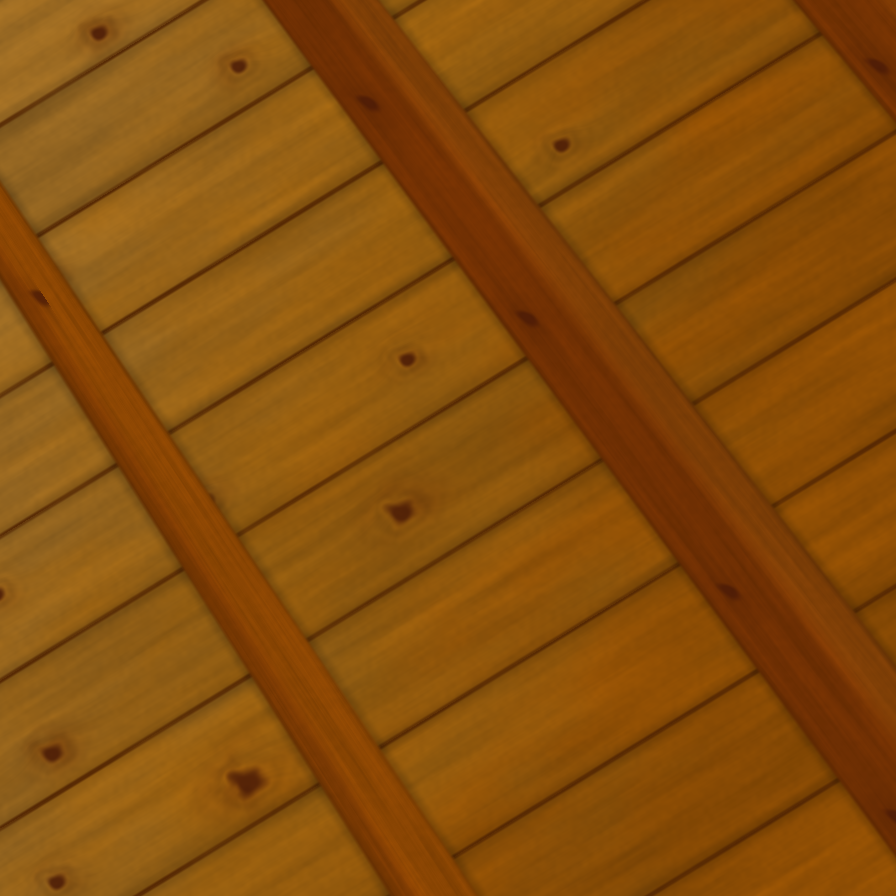
A three.js fragment shader for this texture:

```glsl
// Sloping timber ceiling: knotty pine boards with dark seams, crossed by
// three darker beams. Boards are slanted strips whose pitch grows slowly;
// grain is stretched noise, knots are hashed per board cell.
#define SLOPE 0.613
#define FIRST_SEAM 0.140
#define PITCH 0.147
#define PITCH_GROWTH 0.002
#define SEAM_WIDTH 0.0042
#define KNOT_CELL 0.25
#define KNOT_CHANCE 0.72
#define EDGE_SOFT 0.0025

varying vec2 vUv;

const vec3 PALE_PINE = vec3(0.61, 0.42, 0.14);
const vec3 GOLD_PINE = vec3(0.60, 0.375, 0.06);
const vec3 AMBER_PINE = vec3(0.56, 0.305, 0.015);
const vec3 SEAM_BROWN = vec3(0.33, 0.15, 0.01);
const vec3 KNOT_BROWN = vec3(0.29, 0.10, 0.025);
const vec3 STAIN_BROWN = vec3(0.43, 0.22, 0.03);

float hash(vec2 p) {
  vec3 q = fract(vec3(p.xyx) * 0.1031);
  q += dot(q, q.yzx + 33.33);
  return fract((q.x + q.y) * q.z);
}

float noise(vec2 p) {
  vec2 i = floor(p), f = fract(p);
  f = f * f * (3.0 - 2.0 * f);
  return mix(mix(hash(i), hash(i + vec2(1, 0)), f.x),
             mix(hash(i + vec2(0, 1)), hash(i + vec2(1, 1)), f.x), f.y);
}

float fbm(vec2 p) {
  float sum = 0.0, gain = 0.5;
  for (int i = 0; i < 4; i++) {
    sum += gain * noise(p);
    p = p * 2.03 + 17.7;
    gain *= 0.5;
  }
  return sum / 0.9375;
}

// x: dark heart, y: stained surround, z: ring pattern
vec3 knot(vec2 d, float size) {
  d += size * 0.7 * (vec2(noise(d * 60.0 + 40.0), noise(d * 60.0 + 80.0)) - 0.5);
  float r = length(d * vec2(0.75, 1.0)) / size;
  float halo = exp(-0.22 * r * r);
  return vec3(1.0 - smoothstep(0.45, 1.15, r), halo, halo * sin(r * 5.0));
}

vec3 boards(vec2 p) {
  // board number across the slope, distance u along it
  float run = length(vec2(1.0, SLOPE));
  float s = p.y + SLOPE * p.x;
  float u = (p.x - SLOPE * p.y) / run;
  float root = sqrt(PITCH * PITCH + 4.0 * PITCH_GROWTH * (s - FIRST_SEAM));
  float n = (root - PITCH) / (2.0 * PITCH_GROWTH);
  float id = floor(n), f = n - id;
  float width = root / run;

  // one possible knot per cell, fewer toward the right
  float shift = hash(vec2(id + 20.0, 3.0));
  float cell = floor(u / KNOT_CELL + shift);
  vec2 key = vec2(cell + 31.0, id + 57.0);
  float center = (cell + 0.35 + 0.3 * hash(key) - shift) * KNOT_CELL;
  float centerX = (center * run + SLOPE * s) / (1.0 + SLOPE * SLOPE);
  float chance = KNOT_CHANCE * (1.0 - smoothstep(0.1, 0.85, centerX - (f - 0.5) * 0.06));
  float present = smoothstep(-0.03, 0.03, chance - hash(key + 11.0));
  vec2 d = vec2(u - center, (f - 0.25 - 0.5 * hash(key + 23.0)) * width);
  vec3 k = present * knot(d, mix(0.009, 0.025, pow(hash(key + 37.0), 2.0)));

  // tone drifts from pale to amber, with grain bending around knots
  vec2 g = vec2(u, f * width + 0.018 * k.y) + id * 3.7 + 20.0;
  float cloud = fbm(g * vec2(7.0, 16.0));
  float grain = fbm(g * vec2(6.0, 75.0));
  float warm = 0.9 * p.x + 0.25 * p.y + 0.45 * (cloud - 0.5);
  vec3 color = mix(PALE_PINE, GOLD_PINE, smoothstep(0.0, 0.5, warm));
  color = mix(color, AMBER_PINE, smoothstep(0.4, 0.95, warm));
  color *= 0.94 + 0.08 * hash(vec2(id + 9.0, 71.0));
  color *= 1.0 + 0.22 * (grain - 0.5) + 0.18 * (cloud - 0.5);

  // knots and their smoky stains
  float smoke = smoothstep(0.3, 0.7, fbm(g * 26.0 + 5.0));
  color = mix(color, STAIN_BROWN, k.y * (0.2 + 0.55 * smoke));
  color *= 1.0 - 0.06 * k.z;
  color = mix(color, KNOT_BROWN, 0.8 * k.x);

  // seams between boards
  float gap = min(f, 1.0 - f) * width;
  color *= 1.0 - 0.14 * (1.0 - smoothstep(0.0, 0.018, gap));
  float seam = 1.0 - smoothstep(0.2 * SEAM_WIDTH, SEAM_WIDTH, gap);
  return mix(color, SEAM_BROWN, seam * (0.6 + 0.35 * noise(vec2(u * 14.0, id))));
}

// left and right hold each edge as x at the top plus lean per unit down
vec3 addBeam(vec3 under, vec2 p, vec2 left, vec2 right, float ridge, vec3 shade, vec3 lit) {
  float a = p.x - left.x - left.y * p.y;
  float b = right.x + right.y * p.y - p.x;
  float across = a / (a + b);
  float inside = min(a, b) * 0.8;
  vec2 g = vec2(p.y * 4.0, across * 9.0) + left.x * 31.0 + 30.0;
  vec3 color = mix(shade, lit, smoothstep(ridge - 0.12, ridge + 0.12, across));
  color *= 1.0 + 0.24 * (fbm(g) - 0.5) + 0.12 * (fbm(g * vec2(3.0, 4.0)) - 0.5);
  color *= 1.0 + 0.07 * exp(-pow((across - ridge) * 14.0, 2.0));
  // sparse small knots along the beam
  float cell = floor(p.y * 4.0);
  vec2 key = vec2(cell + 5.0, floor(left.x * 40.0) + 60.0);
  vec2 d = vec2(p.y - (cell + 0.3 + 0.4 * hash(key)) / 4.0, inside - 0.025);
  vec3 k = knot(d, 0.009) * step(hash(key + 8.0), 0.45) * step(across, 0.5);
  color = mix(color, KNOT_BROWN, 0.6 * k.x + 0.2 * k.y);
  color *= 1.0 - 0.16 * (1.0 - smoothstep(0.0, 0.008, inside));
  under *= 1.0 - 0.16 * (1.0 - smoothstep(0.0, 0.012, -inside));
  return mix(under, color, smoothstep(-EDGE_SOFT, EDGE_SOFT, inside));
}

void main() {
  vec2 p = vec2(vUv.x, 1.0 - vUv.y);
  vec3 color = boards(p);
  color = addBeam(color, p, vec2(-0.198, 0.634), vec2(-0.135, 0.669), 0.33,
                  vec3(0.48, 0.225, 0.01), vec3(0.55, 0.275, 0.01));
  color = addBeam(color, p, vec2(0.293, 0.739), vec2(0.423, 0.777), 0.62,
                  vec3(0.435, 0.185, 0.01), vec3(0.495, 0.245, 0.025));
  color = addBeam(color, p, vec2(0.885, 0.838), vec2(1.03, 0.87), 0.7,
                  vec3(0.45, 0.195, 0.01), vec3(0.50, 0.24, 0.02));
  color *= 0.98 + 0.04 * noise(p * 170.0);
  gl_FragColor = vec4(color, 1.0);
}
```
